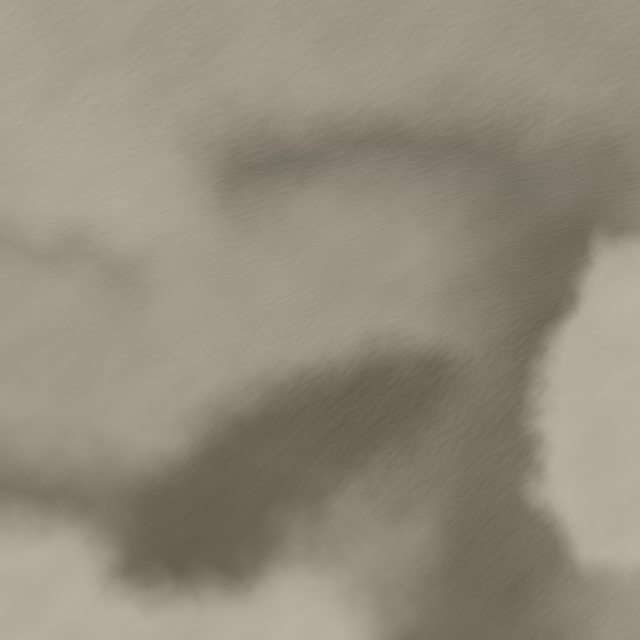
Reproduce this texture procedurally as a WebGL 1 fragment shader.

```glsl
precision highp float;
// Soft taupe clouds and smoky shadows under a fine, slanted, embossed grain.
uniform vec2 u_resolution;

const vec3 SHADOW_COLOR = vec3(0.355, 0.328, 0.270);
const vec3 LIGHT_COLOR = vec3(0.765, 0.728, 0.672);
const vec3 COOL_TINT = vec3(-0.012, -0.004, 0.022);

vec2 hashGradient(vec2 cell) {
  vec2 h = vec2(dot(cell, vec2(127.1, 311.7)), dot(cell, vec2(269.5, 183.3)));
  return 2.0 * fract(sin(h) * 43758.545) - 1.0;
}

float gradientNoise(vec2 p) {
  vec2 i = floor(p);
  vec2 f = fract(p);
  vec2 w = f * f * f * (f * (f * 6.0 - 15.0) + 10.0);
  vec2 e = vec2(1.0, 0.0);
  float low = mix(dot(hashGradient(i), f),
                  dot(hashGradient(i + e.xy), f - e.xy), w.x);
  float high = mix(dot(hashGradient(i + e.yx), f - e.yx),
                   dot(hashGradient(i + e.xx), f - e.xx), w.x);
  return mix(low, high, w.y);
}

mat2 rotation(float angle) {
  float c = cos(angle);
  float s = sin(angle);
  return mat2(c, -s, s, c);
}

float fbm(vec2 p) {
  float sum = 0.0;
  float amplitude = 0.5;
  mat2 turn = rotation(0.6);
  for (int octave = 0; octave < 5; octave++) {
    sum += amplitude * gradientNoise(p);
    p = turn * p * 2.03 + 17.3;
    amplitude *= 0.5;
  }
  return sum;
}

// Coverage of a capsule from a to b with a blurred rim.
float softCapsule(vec2 p, vec2 a, vec2 b, float radius, float blur) {
  vec2 ab = b - a;
  float along = clamp(dot(p - a, ab) / dot(ab, ab), 0.0, 1.0);
  float d = length(p - a - ab * along);
  return 1.0 - smoothstep(radius - blur, radius + blur, d);
}

vec2 warp(vec2 p, float scale, float amount) {
  return p + amount * vec2(fbm(p * scale + 3.7), fbm(p * scale + 41.2));
}

// Height of the slanted fibres, long along the given angle.
float grainHeight(vec2 p, float angle) {
  vec2 q = rotation(angle) * p;
  return gradientNoise(q * vec2(42.0, 105.0))
       + 0.6 * gradientNoise(q * vec2(95.0, 190.0) + 9.0);
}

// Relief of the fibres, lit from the upper left.
float grainRelief(vec2 p, float angle) {
  vec2 lightStep = vec2(-0.0022, 0.0026);
  return grainHeight(p, angle) - grainHeight(p + lightStep, angle);
}

// Broad shadows laid over a pale ground.
float shadowTone(vec2 p) {
  float tone = mix(0.68, 0.78, softCapsule(p, vec2(0.0, 0.95), vec2(0.14, 0.70), 0.12, 0.12));
  tone = mix(tone, 0.60, smoothstep(0.35, 0.9, p.x));
  tone = mix(tone, 0.50, softCapsule(p, vec2(0.04, 0.64), vec2(0.18, 0.56), 0.02, 0.07));
  tone = mix(tone, 0.27, softCapsule(p, vec2(0.38, 0.75), vec2(0.80, 0.76), 0.055, 0.10));
  tone = mix(tone, 0.24, softCapsule(p, vec2(0.90, 0.63), vec2(0.74, 0.0), 0.14, 0.11));
  tone = mix(tone, 0.27, softCapsule(p, vec2(0.0, 0.26), vec2(0.25, 0.17), 0.055, 0.08));
  return mix(tone, 0.15, softCapsule(p, vec2(0.60, 0.36), vec2(0.26, 0.15), 0.10, 0.065));
}

// Bright billows in the lower left and at the right.
float cloudCover(vec2 p) {
  float left = softCapsule(p, vec2(-0.02, 0.04), vec2(0.04, 0.05), 0.13, 0.055);
  float floorBank = softCapsule(p, vec2(0.18, 0.0), vec2(0.49, 0.0), 0.085, 0.045);
  float right = softCapsule(p, vec2(1.04, 0.45), vec2(1.02, 0.28), 0.18, 0.032);
  return max(max(left, floorBank), right);
}

void main() {
  vec2 p = gl_FragCoord.xy / u_resolution;

  // Smoky masses
  float tone = shadowTone(warp(p, 4.0, 0.17));
  float clouds = cloudCover(warp(p, 7.0, 0.10));
  tone = mix(tone, 0.87, clouds);

  // Mottling and slanted wisps
  vec2 wispPoint = rotation(0.65) * p;
  tone += 0.13 * fbm(p * 5.0 + 8.0);
  tone += 0.10 * fbm(wispPoint * vec2(7.0, 20.0));

  // Grain, strongest in the upper and right shadows
  float angle = mix(0.75, 0.45, smoothstep(0.45, 0.8, p.y));
  float rough = smoothstep(0.15, 0.65, p.y + 0.65 * (p.x - 0.35));
  float strength = mix(0.025, 0.085, rough) * (1.0 - 0.65 * clouds);
  strength *= mix(1.0, 0.6, smoothstep(0.35, 0.75, tone));
  tone += strength * grainRelief(p, angle);

  // Warm ramp with a faint cool cast in the upper shadow
  vec3 color = mix(SHADOW_COLOR, LIGHT_COLOR, clamp(tone, 0.0, 1.0));
  float cool = softCapsule(p, vec2(0.42, 0.75), vec2(0.88, 0.72), 0.02, 0.09);
  color += COOL_TINT * cool * (1.0 - tone);
  gl_FragColor = vec4(color, 1.0);
}
```
